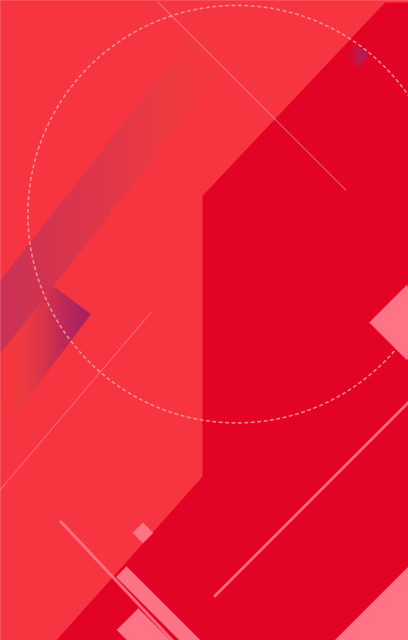
A Shadertoy shader for this background:

```glsl
// Flat geometric poster: a two-tone red split with translucent violet bands,
// a dashed ring, hairlines and pink blocks set on the diagonal.
// Nearly every shape is an oriented box, antialiased by its signed distance.

const vec3 LIGHT_RED = vec3(0.968, 0.208, 0.250);
const vec3 DEEP_RED  = vec3(0.890, 0.016, 0.145);
const vec3 PINK      = vec3(1.000, 0.450, 0.530);
const vec3 PALE_PINK = vec3(1.000, 0.620, 0.660);
const vec3 VIOLET    = vec3(0.660, 0.130, 0.380);
const vec3 PLUM      = vec3(0.770, 0.190, 0.340);
const vec3 WARM_RED  = vec3(0.940, 0.235, 0.250);

const vec2  RING_CENTER = vec2(0.3698, 0.6654);
const float RING_RADIUS = 0.3262;
const float RING_HALF_WIDTH = 0.0012;
const float DASH_COUNT = 204.0;
const float DASH_HALF_FILL = 0.30;
const float TAU = 6.2831853;

// Turns a signed distance into pixel coverage
float coverage(float d) {
    return clamp(0.5 - d * iResolution.y, 0.0, 1.0);
}

// Box with its axis from a to b and square ends
float box(vec2 p, vec2 a, vec2 b, float halfWidth) {
    vec2 axis = b - a;
    float len = length(axis);
    axis /= len;
    vec2 q = p - 0.5 * (a + b);
    vec2 local = vec2(dot(q, axis), dot(q, vec2(-axis.y, axis.x)));
    vec2 d = abs(local) - vec2(0.5 * len, halfWidth);
    return coverage(max(d.x, d.y));
}

// Right-hand panel: a vertical edge with two slanted ends
float panel(vec2 p) {
    float above = max(p.y - 0.6940, 0.0);
    float below = max(0.2552 - p.y, 0.0);
    float edge = 0.3164 + 0.944 * above - 0.893 * below;
    float slant = above + below > 0.0 ? 0.735 : 1.0;
    return coverage(max((edge - p.x) * slant, p.y - 0.9961));
}

float dashedRing(vec2 p) {
    vec2 q = p - RING_CENTER;
    float phase = fract(atan(q.y, q.x) / TAU * DASH_COUNT);
    float dashLength = TAU * RING_RADIUS / DASH_COUNT;
    float along = (abs(phase - 0.5) - DASH_HALF_FILL) * dashLength;
    float across = abs(length(q) - RING_RADIUS) - RING_HALF_WIDTH;
    return coverage(across) * coverage(along);
}

void mainImage(out vec4 fragColor, in vec2 fragCoord) {
    // Canvas height is one unit
    vec2 p = fragCoord / iResolution.y;
    vec3 color = LIGHT_RED;

    // Violet patch fading to the left
    float patchFade = clamp(p.x / 0.142, 0.0, 1.0);
    vec3 patchColor = mix(WARM_RED, VIOLET, smoothstep(0.15, 1.0, patchFade));
    float patchMask = box(p, vec2(0.0951, 0.5443), vec2(-0.0182, 0.3932), 0.0586);
    color = mix(color, patchColor, patchMask * smoothstep(0.0, 0.25, patchFade));

    // Long band fading upward
    float rise = p.x / 0.358;
    vec3 bandColor = mix(PLUM, WARM_RED, clamp(rise / 0.8, 0.0, 1.0));
    float bandMask = box(p, vec2(-0.0521, 0.4375), vec2(0.3776, 0.9857), 0.0353);
    color = mix(color, bandColor, 0.9 * bandMask * (1.0 - smoothstep(0.65, 1.05, rise)));

    color = mix(color, DEEP_RED, panel(p));

    // Small violet chip
    float chip = box(p, vec2(0.5697, 0.9069), vec2(0.5462, 0.9186), 0.0137);
    color = mix(color, VIOLET, 0.9 * chip * smoothstep(0.536, 0.576, p.x));

    // Dashed ring and hairlines
    color = mix(color, PALE_PINK, 0.85 * dashedRing(p));
    float hairlines = max(
        box(p, vec2(0.2474, 0.9961), vec2(0.5404, 0.7031), 0.0006),
        0.8 * box(p, vec2(0.2370, 0.5130), vec2(-0.0030, 0.2310), 0.0006));
    color = mix(color, PALE_PINK, 0.75 * hairlines);

    // Diagonal rules
    float rules = max(
        box(p, vec2(0.3346, 0.0677), vec2(0.6510, 0.3841), 0.0022),
        box(p, vec2(0.0938, 0.1862), vec2(0.2773, -0.0091), 0.0023));
    color = mix(color, PINK, 0.9 * rules);

    // Solid pink blocks
    float blocks = box(p, vec2(0.6061, 0.4668), vec2(0.6647, 0.5254), 0.0414);
    blocks = max(blocks, box(p, vec2(0.5794, 0.0560), vec2(0.7096, -0.0742), 0.1300));
    blocks = max(blocks, box(p, vec2(0.1895, 0.1068), vec2(0.3197, -0.0234), 0.0117));
    blocks = max(blocks, box(p, vec2(0.2152, 0.1755), vec2(0.2314, 0.1592), 0.0115));
    blocks = max(blocks, box(p, vec2(0.1992, 0.0326), vec2(0.2643, -0.0326), 0.0240));
    color = mix(color, PINK, blocks);

    // Faint rim along the left and top
    float rim = coverage(min(p.x, 1.0 - p.y) - 0.0010);
    color = mix(color, PALE_PINK, 0.4 * rim);

    fragColor = vec4(color, 1.0);
}
```
